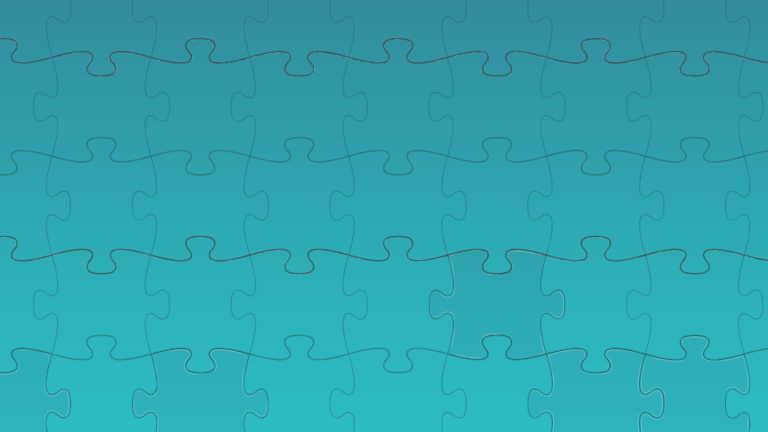
This pattern is drawn by a Shadertoy shader. Its source:

```glsl
// Interlocking jigsaw pieces over a vertical teal gradient.
// Every joint is one mirrored Bezier outline, flipped in a checkerboard;
// signed distances to the four joints of a cell give both lines and pieces.

const float PITCH = 0.2289;                 // piece size, in canvas heights
const vec2 ORIGIN = vec2(0.1204, 0.1806);   // one piece corner
const int STEPS = 8;                        // segments per Bezier

// Half of a joint: three cubics from the tab's top to the piece corner
const vec2 JOINT[10] = vec2[10](
    vec2(0.0, 0.188), vec2(0.10, 0.19), vec2(0.15, 0.165), vec2(0.146, 0.115),
    vec2(0.143, 0.06), vec2(0.085, 0.05), vec2(0.09, -0.01),
    vec2(0.10, -0.085), vec2(0.28, -0.065), vec2(0.5, 0.0));

float hash(vec2 p) {
    return fract(sin(dot(p, vec2(127.1, 311.7))) * 43758.55);
}

float noise(vec2 p) {
    vec2 i = floor(p), f = fract(p);
    f = f * f * (3.0 - 2.0 * f);
    return mix(mix(hash(i), hash(i + vec2(1, 0)), f.x),
               mix(hash(i + vec2(0, 1)), hash(i + vec2(1, 1)), f.x), f.y);
}

vec2 cubic(vec2 a, vec2 b, vec2 c, vec2 d, float t) {
    float s = 1.0 - t;
    return s * s * s * a + 3.0 * s * s * t * b + 3.0 * s * t * t * c + t * t * t * d;
}

float segmentDistance(vec2 p, vec2 a, vec2 b) {
    vec2 ab = b - a;
    return length(p - a - ab * clamp(dot(p - a, ab) / dot(ab, ab), 0.0, 1.0));
}

// Signed distance to a joint along x; tab is +1 or -1, positive lies above
float jointDistance(vec2 p, float tab) {
    p = vec2(min(abs(p.x), 0.4999), p.y * tab);
    float nearest = 1.0, side = -1.0;
    for (int k = 0; k < 9; k += 3) {
        vec2 a = JOINT[k];
        for (int n = 1; n <= STEPS; n++) {
            vec2 b = cubic(JOINT[k], JOINT[k + 1], JOINT[k + 2], JOINT[k + 3],
                           float(n) / float(STEPS));
            nearest = min(nearest, segmentDistance(p, a, b));
            // Each crossing below the point flips the side
            if ((a.x > p.x) != (b.x > p.x) &&
                p.y > mix(a.y, b.y, (p.x - a.x) / (b.x - a.x))) side = -side;
            a = b;
        }
    }
    return nearest * side * tab;
}

float checker(vec2 cell) {
    return 1.0 - 2.0 * mod(cell.x + cell.y, 2.0);
}

float stroke(float d, float halfWidth, float pixel) {
    return clamp((halfWidth - abs(d)) / pixel + 0.5, 0.0, 1.0);
}

vec3 background(float t) {
    return vec3(0.205, 0.548, 0.615) + t * vec3(-0.07, 0.25, 0.17)
         + t * t * vec3(0.035, -0.06, -0.03);
}

// A few pieces near the bottom are sunken
bool isSunken(vec2 cell) {
    if (cell.y == 0.0) return cell.x == 4.0;
    return cell.y == -1.0 && (abs(cell.x) == 1.0 || abs(cell.x - 5.5) < 1.0);
}

void mainImage(out vec4 fragColor, in vec2 fragCoord) {
    vec2 uv = fragCoord / iResolution.y;
    vec2 q = (uv - ORIGIN) / PITCH;
    float pixel = 1.0 / (iResolution.y * PITCH);
    vec2 cell = floor(q), local = q - cell, piece = cell;

    // Nearest joints on both axes, and the piece owning this point
    float rowDist = 1.0, columnDist = 1.0, row = 0.0;
    for (int n = 0; n < 2; n++) {
        float far = float(n);
        float h = jointDistance(vec2(local.x - 0.5, local.y - far),
                                checker(cell + vec2(0.0, far)));
        float v = jointDistance(vec2(local.y - 0.5, local.x - far),
                                -checker(cell + vec2(far, 0.0)));
        if (abs(h) < abs(rowDist)) { rowDist = h; row = cell.y + far; }
        if (abs(v) < abs(columnDist)) columnDist = v;
        piece += vec2(step(0.0, v), step(0.0, h)) - (1.0 - far);
    }

    vec3 color = background(1.0 - fragCoord.y / iResolution.y);
    bool sunken = isSunken(piece);
    if (sunken) color *= vec3(1.03, 0.95, 0.965);

    // Fine columns, firmer rows, every other row darkest
    float wear = noise(q * 14.0);
    float oddRow = mod(row, 2.0);
    float columnInk = (sunken ? 0.55 : 0.32) * mix(0.7, 1.15, wear);
    float rowInk = (sunken ? 0.68 : mix(0.45, 0.66, oddRow)) * mix(0.75, 1.15, wear);
    color = mix(color, vec3(0.17, 0.35, 0.39), columnInk * stroke(columnDist, 0.007, pixel));
    color = mix(color, mix(vec3(0.18, 0.33, 0.37), vec3(0.27, 0.27, 0.30), oddRow),
                rowInk * stroke(rowDist, 0.008, pixel));

    // Pale worn flecks under dark rows and a broken rim in sunken pieces
    float fleck = smoothstep(0.5, 0.75, noise(q * 38.0));
    vec3 pale = vec3(0.58, 0.76, 0.78);
    color = mix(color, pale, 0.38 * oddRow * fleck * stroke(rowDist + 0.009, 0.004, pixel));
    float rim = stroke(min(abs(rowDist), abs(columnDist)) - 0.016, 0.005, pixel);
    if (sunken) color = mix(color, pale, 0.5 * rim * smoothstep(0.3, 0.7, noise(q * 7.0 + 5.0)));

    fragColor = vec4(color, 1.0);
}
```
